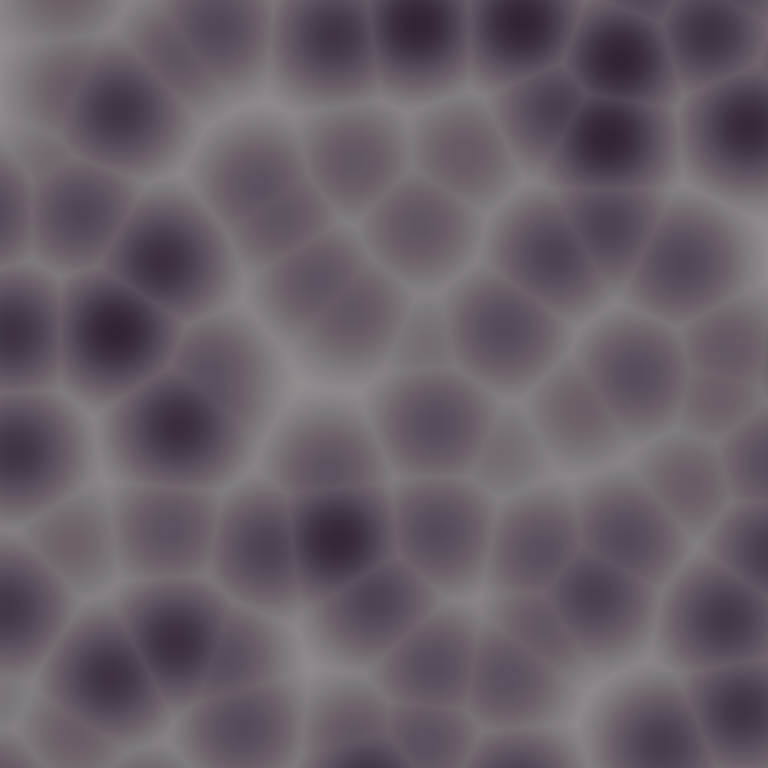
Give the GLSL for this texture, as a three.js fragment shader.

```glsl
// Soft cellular pits in dusky mauve, parted by pale blurred ridges.
varying vec2 vUv;

const float CELLS = 8.0;        // pits across the canvas
const float JITTER = 0.9;       // how far a pit strays from its grid cell
const float FALLOFF = 1.95;     // how fast a pit fades outward
const float RIDGE_BLUR = 0.025; // softness of the crease between pits

const vec3 INK   = vec3(0.19, 0.14, 0.20);
const vec3 PLUM  = vec3(0.355, 0.315, 0.37);
const vec3 UMBER = vec3(0.43, 0.385, 0.415);
const vec3 STONE = vec3(0.48, 0.462, 0.483);
const vec3 PALE  = vec3(0.63, 0.60, 0.61);

vec2 hash2(vec2 p) {
  vec3 q = fract(p.xyx * vec3(0.1031, 0.1030, 0.0973));
  q += dot(q, q.yzx + 33.33);
  return fract((q.xx + q.yz) * q.zy);
}

float gradientDot(vec2 corner, vec2 offset) {
  float angle = 6.2832 * hash2(corner).x;
  return dot(vec2(cos(angle), sin(angle)), offset);
}

float gradientNoise(vec2 p) {
  vec2 i = floor(p);
  vec2 f = p - i;
  vec2 u = f * f * f * (f * (f * 6.0 - 15.0) + 10.0);
  vec2 e = vec2(1.0, 0.0);
  float low  = mix(gradientDot(i, f), gradientDot(i + e, f - e), u.x);
  float high = mix(gradientDot(i + e.yx, f - e.yx), gradientDot(i + e.xx, f - e.xx), u.x);
  return mix(low, high, u.y);
}

float smoothMax(float a, float b, float k) {
  float h = max(k - abs(a - b), 0.0) / k;
  return max(a, b) + 0.25 * h * h * k;
}

// Depth of a pit: broad drifts of light and dark, plus its own variation.
float pitDepth(vec2 cell) {
  float drift = gradientNoise(cell * 0.31 + 20.7);
  float own = hash2(cell + 71.0).y - 0.5;
  return mix(0.3, 1.0, clamp(0.56 + 0.8 * drift + 0.65 * own, 0.0, 1.0));
}

// Deepest pit at p; Gaussian pits meet along straight borders.
float pits(vec2 p, float falloff, float blur) {
  vec2 home = floor(p);
  float deepest = 0.0;
  for (int y = -2; y <= 2; y++) {
    for (int x = -2; x <= 2; x++) {
      vec2 cell = home + vec2(float(x), float(y));
      vec2 seed = cell + 0.5 + JITTER * (hash2(cell) - 0.5);
      vec2 d = p - seed;
      float pit = pitDepth(cell) * exp(-falloff * dot(d, d));
      deepest = smoothMax(deepest, pit, blur);
    }
  }
  return deepest;
}

float rise(float from, float to, float t) {
  return clamp((t - from) / (to - from), 0.0, 1.0);
}

// Colour ramp from the pit floor to the ridge tops.
vec3 ramp(float t) {
  vec3 color = mix(INK, PLUM, rise(0.0, 0.39, t));
  color = mix(color, UMBER, rise(0.39, 0.56, t));
  color = mix(color, STONE, rise(0.56, 0.70, t));
  return mix(color, PALE, rise(0.70, 1.0, t));
}

void main() {
  vec2 p = vUv * CELLS + vec2(13.0, 5.0);
  float shade = 1.0 - pits(p, FALLOFF, RIDGE_BLUR);
  gl_FragColor = vec4(ramp(shade), 1.0);
}
```
